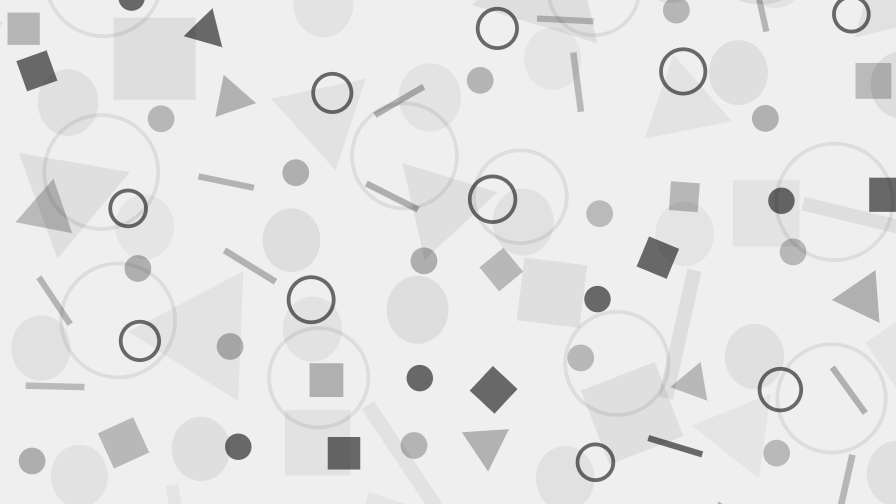
Reproduce this background procedurally as a Shadertoy shader.

```glsl
// Flat geometric confetti in greys: big faint shapes, wide thin rings and
// small darker marks. Each layer is a jittered grid holding one shape per cell;
// translucent inks multiply, so overlaps darken. Unit: the canvas height.

const float PAPER = 0.938;          // background grey
const float PALE_CELL = 0.235;      // grid spacing of each layer
const float HOOP_CELL = 0.46;
const float MARK_CELL = 0.18;
const float JITTER = 0.6;           // share of a cell open to the centre
const vec2 PALE_INK = vec2(0.042, 0.075);
const float HOOP_INK = 0.075;
const float MID_INK = 0.24;
const float DARK_INK = 0.565;
const float STROKE = 0.0075;        // ring line width
const float BAR_RATIO = 0.11;       // bar thickness over length
const float UPRIGHT_SHARE = 0.4;    // squares left unrotated
const float TAU = 6.2832;

const int DISC = 0, OVAL = 1, RING = 2, SQUARE = 3, TRIANGLE = 4, BAR = 5;
const int PALE = 0, HOOP = 1, MARK = 2;

struct Shape { int kind; float size; float ink; };

float hash(vec2 cell, float seed) {
    return fract(sin(dot(vec3(cell, seed), vec3(127.1, 311.7, 74.7))) * 43758.5);
}

mat2 rotation(float angle) {
    float c = cos(angle), s = sin(angle);
    return mat2(c, s, -s, c);
}

float boxDistance(vec2 p, vec2 halfSize) {
    vec2 q = abs(p) - halfSize;
    return max(q.x, q.y);
}

// Signed distance; size is a radius or half length
float shapeDistance(int kind, vec2 p, float size) {
    if (kind == DISC) return length(p) - size;
    if (kind == OVAL) return length(p * vec2(1.1, 1.0)) - size;
    if (kind == RING) return abs(length(p) - size) - 0.5 * STROKE;
    if (kind == SQUARE) return boxDistance(p, vec2(size));
    if (kind == TRIANGLE) return max(abs(p.x) * 0.866 + p.y * 0.5, -p.y) - 0.5 * size;
    return boxDistance(p, size * vec2(1.0, BAR_RATIO));
}

// Large faint shapes; slots keep the mix of kinds even
Shape paleShape(vec2 cell, float vary) {
    float slot = mod(3.0 * cell.x + 4.0 * cell.y, 10.0);
    float ink = mix(PALE_INK.x, PALE_INK.y, hash(cell, 5.0));
    if (slot < 5.0) return Shape(OVAL, mix(0.062, 0.068, vary), ink);
    if (slot < 7.0) return Shape(SQUARE, mix(0.062, 0.085, vary), ink);
    if (slot < 9.0) return Shape(TRIANGLE, mix(0.095, 0.155, vary), ink);
    return Shape(BAR, mix(0.115, 0.14, vary), ink);
}

// Small mid grey and dark marks
Shape markShape(vec2 cell, float vary) {
    float slot = mod(3.0 * cell.x + 5.0 * cell.y, 11.0);
    float pick = hash(cell, 6.0);
    float mid = MID_INK * mix(0.92, 1.15, hash(cell, 7.0));
    if (slot < 3.0) return Shape(DISC, 0.0265, mid);
    if (slot < 4.0) return Shape(SQUARE, mix(0.027, 0.041, vary), mid);
    if (slot < 5.0) return Shape(TRIANGLE, mix(0.044, 0.068, vary), mid);
    if (slot < 6.0) return Shape(BAR, mix(0.052, 0.062, vary), mid);
    if (slot < 7.0) return Shape(DISC, 0.0262, DARK_INK);
    if (slot < 9.0) return Shape(RING, mix(0.034, 0.046, vary), DARK_INK);
    if (slot < 10.0) {
        if (pick < 0.6) return Shape(SQUARE, mix(0.031, 0.036, vary), DARK_INK);
        return Shape(TRIANGLE, 0.046, DARK_INK);
    }
    return Shape(BAR, 0.056, pick < 0.25 ? DARK_INK : mid);
}

Shape pickShape(int layer, vec2 cell) {
    float vary = hash(cell, 4.0 + 10.0 * float(layer));
    if (layer == PALE) return paleShape(cell, vary);
    if (layer == HOOP) return Shape(RING, mix(0.09, 0.117, vary), HOOP_INK);
    return markShape(cell, vary);
}

// Share of light that passes through one layer
float layerLight(int layer, vec2 p, float spacing, float pixel) {
    float light = 1.0;
    float seed = 20.0 * float(layer);
    vec2 home = floor(p / spacing);
    for (int y = -1; y <= 1; y++)
    for (int x = -1; x <= 1; x++) {
        vec2 cell = home + vec2(x, y);
        Shape shape = pickShape(layer, cell);
        vec2 shift = vec2(hash(cell, seed + 1.0), hash(cell, seed + 2.0)) - 0.5;
        vec2 local = p - (cell + 0.5 + JITTER * shift) * spacing;

        float turn = hash(cell, seed + 3.0);
        bool upright = shape.kind == OVAL || (shape.kind == SQUARE && turn < UPRIGHT_SHARE);
        if (!upright) local = rotation(TAU * turn) * local;

        float d = shapeDistance(shape.kind, local, shape.size);
        light *= 1.0 - shape.ink * clamp(0.5 - d / pixel, 0.0, 1.0);
    }
    return light;
}

void mainImage(out vec4 fragColor, in vec2 fragCoord) {
    float pixel = 1.0 / iResolution.y;
    vec2 p = fragCoord * pixel;
    float grey = PAPER;
    grey *= layerLight(PALE, p, PALE_CELL, pixel);
    grey *= layerLight(HOOP, p, HOOP_CELL, pixel);
    grey *= layerLight(MARK, p, MARK_CELL, pixel);
    fragColor = vec4(vec3(grey), 1.0);
}
```
